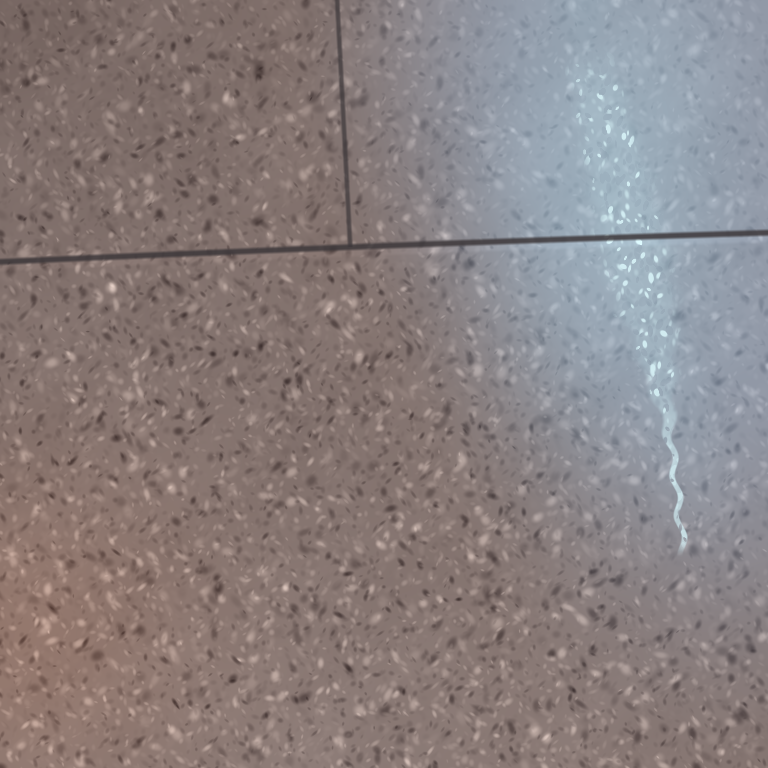
Reproduce this texture procedurally as a three.js fragment shader.

```glsl
// Speckled stone floor tiles with thin dark joints and a cool, tapering glare.
// Broad colour washes tint the stone, cellular flecks give it grain, and
// a curved streak of bright cells breaks up the reflected light.
varying vec2 vUv;

const vec3 STONE = vec3(0.515, 0.450, 0.432);
const vec3 WARM = vec3(0.590, 0.465, 0.415);
const vec3 COOL = vec3(0.565, 0.590, 0.645);
const vec3 HALO = vec3(0.625, 0.715, 0.770);
const vec3 SPARK = vec3(0.860, 0.970, 0.985);
const vec3 JOINT = vec3(0.235, 0.215, 0.225);
const vec3 FLECK_TINT = vec3(1.0, 0.95, 0.90);
const float COARSE_CELLS = 62.0;
const float FINE_CELLS = 112.0;
const float SPARK_CELLS = 120.0;
const float FLECK_CONTRAST = 0.20;
const float GRAIN_CONTRAST = 0.12;
const float STREAK_TOP = 0.935;
const float STREAK_LENGTH = 0.655;

vec3 hash3(vec2 p) {
  vec3 q = fract(p.xyx * vec3(0.1031, 0.1030, 0.0973));
  q += dot(q, q.yxz + 33.33);
  return fract((q.xxy + q.yzz) * q.zyx);
}

// Signed cellular flecks: light and dark ellipses, each turned at random.
float flecks(vec2 p) {
  vec2 cell = floor(p);
  float sum = 0.0;
  for (int j = -1; j <= 1; j++) {
    for (int i = -1; i <= 1; i++) {
      vec2 id = cell + vec2(float(i), float(j));
      vec3 h = hash3(id);
      vec3 k = hash3(id + 71.7);
      vec2 d = p - id - h.xy;
      float a = (k.x - 0.5) * 2.6;
      float c = cos(a), s = sin(a);
      d = vec2(c * d.x + s * d.y, c * d.y - s * d.x);
      d.x *= 1.2 + k.y;
      float tone = h.z * 2.0 - 1.0;
      float radius = 0.40 + 0.48 * k.z;
      sum += tone * abs(tone) * (1.0 - smoothstep(radius * 0.15, radius, length(d)));
    }
  }
  return sum;
}

// Layered sines for slow uneven shading, about -1 to 1.
float mottle(vec2 p) {
  return (sin(p.x * 17.0 + 2.3 * sin(p.y * 11.0))
        + sin(p.y * 23.0 + 1.9 * sin(p.x * 19.0 + 1.0))
        + sin((p.x - p.y) * 37.0 + sin(p.y * 31.0))) / 3.0;
}

float blob(vec2 p, vec2 centre, vec2 size) {
  vec2 d = (p - centre) / size;
  return exp(-dot(d, d));
}

float groove(float d, float halfWidth) {
  return 1.0 - smoothstep(halfWidth * 0.35, halfWidth * 1.7, abs(d));
}

float streakCentre(float t) {
  return 0.766 + 0.160 * t - 0.037 * t * t * t;
}

float streakWidth(float t) {
  return mix(0.030 + 0.042 * t, 0.004, smoothstep(0.36, 0.82, t));
}

void main() {
  vec2 p = vUv;
  float t = (STREAK_TOP - p.y) / STREAK_LENGTH;
  float along = clamp(t, 0.0, 1.0);
  float side = p.x - streakCentre(along);

  // Broad washes: warm lower left, cool upper right, bright halo.
  float coolEdge = mix(0.80, 0.53, smoothstep(0.10, 0.95, p.y));
  float cool = smoothstep(coolEdge - 0.17, coolEdge + 0.18, p.x)
             * smoothstep(-0.05, 0.55, p.y);
  float warm = blob(p, vec2(0.02, 0.17), vec2(0.24, 0.24));
  float halo = blob(p, vec2(0.80, 0.77), vec2(0.15, 0.30));
  halo = max(halo, 0.75 * exp(-pow(side / 0.075, 2.0)) * smoothstep(0.20, 0.65, p.y));
  vec3 color = mix(STONE, WARM, warm * 0.75);
  color = mix(color, COOL, cool);
  color = mix(color, HALO, halo * 0.72);
  color -= 0.045 * blob(p, vec2(0.0, 1.0), vec2(0.32, 0.26));
  color += 0.030 * blob(p, vec2(0.45, 0.02), vec2(0.45, 0.22));
  color += 0.012 * mottle(p);

  // Stone grain, softer under the reflection.
  vec2 bent = p + 0.003 * vec2(sin(p.y * 90.0), sin(p.x * 83.0));
  float coarse = flecks(bent * COARSE_CELLS);
  float fine = flecks(bent * FINE_CELLS + 37.0);
  float softness = mix(1.0, 0.50, max(cool, halo)) * mix(1.0, 0.82, smoothstep(0.6, 0.8, p.y));
  color += FLECK_TINT * softness * (FLECK_CONTRAST * coarse + GRAIN_CONTRAST * fine);

  // Glare streak made of crowded, slightly upright glints.
  float width = streakWidth(along);
  float body = 1.0 - smoothstep(width * 0.55, width * 1.25, abs(side + 0.004 * sin(p.y * 120.0)));
  body *= smoothstep(-0.02, 0.10, t) * (1.0 - smoothstep(0.97, 1.01, t));
  float glint = flecks(p * SPARK_CELLS * vec2(1.0, 0.78) + 11.0);
  float tail = smoothstep(0.62, 0.85, t);
  float shine = smoothstep(-0.12, 0.42, glint + 0.25 * tail);
  color = mix(color, HALO, body * 0.35);
  color = mix(color, SPARK, body * shine * mix(0.85, 0.75, tail));

  // Joints between the tiles.
  float seam = p.y - (0.659 + 0.046 * p.x - 0.008 * p.x * p.x);
  float upright = p.x - mix(0.456, 0.439, (p.y - 0.68) / 0.32);
  color = mix(color, color * 1.06, groove(seam + 0.008, 0.004));
  color = mix(color, JOINT, 0.85 * groove(seam, 0.0036));
  color = mix(color, JOINT, 0.72 * groove(upright, 0.0028) * step(0.0, seam));

  gl_FragColor = vec4(clamp(color, 0.0, 1.0), 1.0);
}
```
